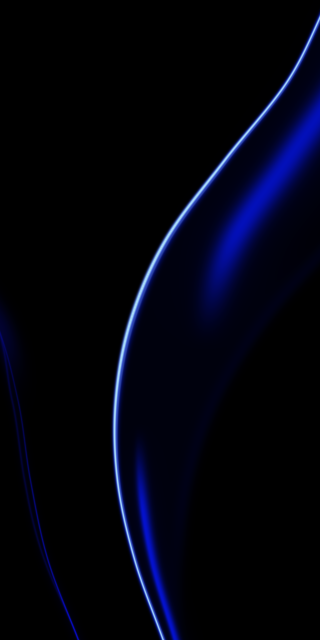
Give the GLSL for this background, as a Shadertoy shader.

```glsl
// A dark glassy ribbon with a bright curved rim, soft blue sheens and a faint side strand.

// Colours
const vec3 RIM_PALE   = vec3(0.66, 0.86, 0.98);
const vec3 RIM_BLUE   = vec3(0.02, 0.10, 0.80);
const vec3 SHEEN_BLUE = vec3(0.015, 0.065, 0.74);
const vec3 STRAND_BLUE = vec3(0.02, 0.03, 0.55);
const vec3 BODY_BLUE  = vec3(0.0, 0.002, 0.052);
const vec3 FOLD_BLUE  = vec3(0.0, 0.004, 0.060);

// Widths, in units of the canvas width
const float CORE_WIDTH   = 0.0058;
const float INNER_HALO   = 0.017;
const float OUTER_HALO   = 0.0055;
const float STRAND_WIDTH = 0.0022;

// Curve heights run from 0 to 2; each knot gives x at equal steps of height
const int KNOTS = 9;
const float KNOT_STEP = 0.25;
const float RIM[KNOTS]    = float[](0.510, 0.421, 0.367, 0.362, 0.409, 0.518, 0.703, 0.901, 1.026);
const float FOLD[KNOTS]   = float[](0.565, 0.561, 0.589, 0.674, 0.828, 1.047, 1.276, 1.510, 1.745);
const float UPPER[KNOTS]  = float[](0.700, 0.660, 0.640, 0.638, 0.651, 0.729, 0.898, 1.068, 1.200);
const float LOWER[KNOTS]  = float[](0.547, 0.474, 0.437, 0.440, 0.482, 0.560, 0.700, 0.900, 1.100);
const float STRAND[KNOTS] = float[](0.245, 0.150, 0.095, 0.056, -0.016, -0.160, -0.300, -0.440, -0.580);

// Knot value, extended in a straight line past both ends
float knot(float k[KNOTS], int i) {
    if (i < 0) return 2.0 * k[0] - k[1];
    if (i >= KNOTS) return 2.0 * k[KNOTS - 1] - k[KNOTS - 2];
    return k[i];
}

// Signed distance to a smooth curve x(y); positive on its right
float curveDistance(vec2 p, float k[KNOTS]) {
    float s = clamp(p.y / KNOT_STEP, 0.0, float(KNOTS - 1) - 0.001);
    int i = int(s);
    float t = s - float(i);
    float a = knot(k, i - 1), b = knot(k, i), c = knot(k, i + 1), d = knot(k, i + 2);
    float c1 = 0.5 * (c - a);
    float c2 = a - 2.5 * b + 2.0 * c - 0.5 * d;
    float c3 = 0.5 * (d - a) + 1.5 * (b - c);
    float x = b + t * (c1 + t * (c2 + t * c3));
    float slope = (c1 + t * (2.0 * c2 + 3.0 * t * c3)) / KNOT_STEP;
    return (p.x - x) / sqrt(1.0 + slope * slope);
}

float bell(float d, float width) {
    float q = d / width;
    return exp(-q * q);
}

// Bell that keeps its total light when thinner than a pixel
float fineLine(float d, float width, float pixel) {
    float w = sqrt(width * width + 0.3 * pixel * pixel);
    return bell(d, w) * width / w;
}

void mainImage(out vec4 fragColor, in vec2 fragCoord) {
    vec2 p = fragCoord / iResolution.xy * vec2(1.0, 2.0);
    float pixel = 1.0 / iResolution.x;

    float rim = curveDistance(p, RIM);
    float fold = curveDistance(p, FOLD);
    float upper = curveDistance(p, UPPER);
    float lower = curveDistance(p, LOWER);
    float strand = curveDistance(p, STRAND);

    // Ribbon body and its faint far fold
    float inside = smoothstep(-pixel, pixel, rim);
    float body = inside * (1.0 - smoothstep(-0.03, 0.025, fold));
    float shade = 1.0 - 0.5 * smoothstep(0.08, 0.25, upper) * smoothstep(1.0, 1.3, p.y);
    vec3 color = BODY_BLUE * body * shade;
    color += FOLD_BLUE * inside * bell(fold, 0.022) * smoothstep(0.0, 0.5, p.y);

    // Upper sheen, broad and fading out at its lower tip
    float upperFade = smoothstep(0.90, 1.30, p.y);
    float upperWidth = upper < 0.0 ? 0.042 : 0.050;
    color += SHEEN_BLUE * upperFade * (0.85 * bell(upper, upperWidth) + 0.06 * bell(upper, 0.11));

    // Lower sheen, a narrow streak that tapers at the base
    float lowerFade = 1.0 - smoothstep(0.38, 0.68, p.y);
    float lowerWidth = (lower < 0.0 ? 0.011 : 0.019) * mix(0.75, 1.1, smoothstep(0.0, 0.5, p.y));
    color += SHEEN_BLUE * inside * lowerFade * (0.95 * bell(lower, lowerWidth) + 0.06 * bell(lower, 0.05));

    // Bright rim: blue halo, pale core and a finer inner thread
    float swell = mix(0.45, 1.0, bell(p.y - 1.1, 0.50));
    float halo = rim > 0.0 ? bell(rim, INNER_HALO * swell) : bell(rim, OUTER_HALO + 0.5 * pixel);
    float core = fineLine(rim, CORE_WIDTH * swell, pixel);
    float thread = fineLine(rim - 0.011 * swell, 0.003 * swell, pixel);
    color = mix(color, RIM_BLUE, halo);
    color = mix(color, RIM_PALE, clamp(core * 1.1 + thread * 0.22, 0.0, 1.0));

    // Side strand: a thin pair of lines and a soft haze at its top
    float rise = smoothstep(0.1, 0.9, p.y);
    float gap = 0.018 * smoothstep(0.0, 0.45, p.y) * (1.0 - smoothstep(0.75, 1.0, p.y));
    float strandFade = 1.0 - smoothstep(0.85, 1.15, p.y);
    float pair = fineLine(strand, STRAND_WIDTH, pixel) * mix(1.2, 0.45, rise);
    pair += 0.35 * fineLine(strand + gap, STRAND_WIDTH * 1.5, pixel);
    color += STRAND_BLUE * strandFade * pair;
    color += STRAND_BLUE * 0.08 * bell(strand + 0.5 * gap, 0.018) * strandFade;
    color += STRAND_BLUE * 0.30 * bell(strand - 0.012, 0.035) * bell(p.y - 0.98, 0.13);

    fragColor = vec4(clamp(color, 0.0, 1.0), 1.0);
}
```
